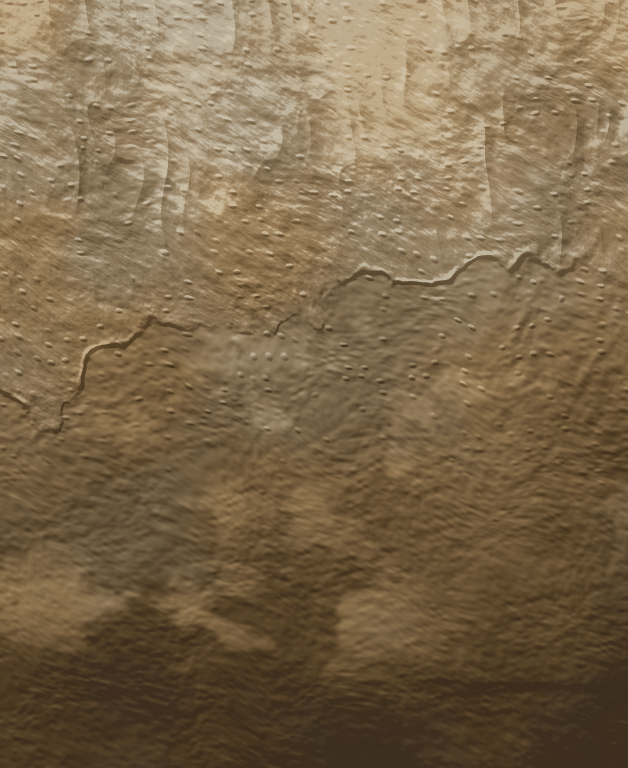
This texture is drawn by a WebGL 2 fragment shader. Its source:

```glsl
#version 300 es
precision highp float;
// Wet, fluted mud drying over dark wrinkled hide, lit from above.

uniform vec2 u_resolution;
out vec4 fragColor;

const vec2 LIGHT_DIR = vec2(-0.42, 0.91);
const float SLOPE_STEP = 0.0025;
const float RELIEF_CONTRAST = 0.56;
const float MUD_EDGE = 0.57;         // mean height of the mud border
const float MUD_EDGE_WANDER = 0.42;
const float MUD_LUMPS = 0.0088;
const float FLOW_RIDGES = 0.008;
const float HIDE_WRINKLES = 0.0043;
const float LEDGE_HEIGHT = 0.0045;
const float BEAD_HEIGHT = 0.0026;
const vec3 GLINT = vec3(0.85, 0.81, 0.73);
const vec3 OCHRE_TINT = vec3(1.02, 0.99, 0.94);
const vec3 GREY_TINT = vec3(0.98, 1.00, 1.04);

// Tones from dark to light, and where each sits on the 0..1 tone scale
const vec3 TONES[6] = vec3[6](
  vec3(0.24, 0.18, 0.12), vec3(0.33, 0.26, 0.16), vec3(0.43, 0.35, 0.24),
  vec3(0.53, 0.44, 0.31), vec3(0.62, 0.53, 0.40), vec3(0.74, 0.68, 0.57));
const float STOPS[6] = float[6](0.04, 0.20, 0.37, 0.56, 0.76, 0.95);

float hash(vec2 p) {
  return fract(sin(dot(p, vec2(127.1, 311.7))) * 43758.5453);
}

float noise(vec2 p) {
  vec2 i = floor(p), f = fract(p);
  f = f * f * (3.0 - 2.0 * f);
  return mix(mix(hash(i), hash(i + vec2(1, 0)), f.x),
             mix(hash(i + vec2(0, 1)), hash(i + vec2(1, 1)), f.x), f.y);
}

float fbm(vec2 p) {
  float sum = 0.0, amp = 0.53;
  for (int i = 0; i < 4; i++) {
    sum += amp * noise(p);
    p = mat2(1.6, 1.2, -1.2, 1.6) * p + 17.3;
    amp *= 0.5;
  }
  return sum;
}

// Stretched octaves without rotation, so the grain keeps its direction
float grain(vec2 p) {
  return 0.62 * noise(p) + 0.38 * noise(p * 1.9 + 5.2);
}

// Signed height above the ragged lower border of the mud
float mudDistance(vec2 p) {
  float ragged = 0.05 * (fbm(p * 26.0 + 70.0) - 0.5);
  return p.y - MUD_EDGE - MUD_EDGE_WANDER * (fbm(p * vec2(6.0, 5.0) + 3.7) - 0.5) - ragged;
}

// Downward flow coordinate, leaning slightly to the right
float flowX(vec2 p) {
  return p.x + 0.16 * p.y + 0.03 * noise(p * 6.0);
}

// One jittered oval bead in some of the cells
float beads(vec2 p) {
  vec2 cell = floor(p);
  vec2 jitter = vec2(hash(cell + 3.1), hash(cell + 7.7)) - 0.5;
  vec2 d = fract(p) - 0.5 - 0.4 * jitter;
  d = vec2(d.x + 0.4 * d.y, d.y * 1.4);
  return smoothstep(0.3, 0.05, length(d)) * smoothstep(0.45, 0.9, hash(cell + 1.3));
}

float surfaceHeight(vec2 p) {
  float d = mudDistance(p);
  float mud = smoothstep(-0.006, 0.007, d);
  vec2 q = p + 0.02 * vec2(noise(p * 14.0), noise(p * 14.0 + 31.0));

  // Lumpy, ridged mud above, fine tilted wrinkles below
  float lumps = fbm(vec2(q.x + 0.3 * q.y, q.y + 0.35 * q.x) * vec2(48.0, 54.0));
  float ridges = noise(vec2(flowX(q) * 38.0, q.y * 13.0));
  float wrinkles = grain(vec2(q.x - 0.2 * q.y, q.y + 0.3 * q.x) * vec2(62.0, 96.0));
  float h = HIDE_WRINKLES * wrinkles * (1.0 - 0.4 * mud) + MUD_LUMPS * lumps * (0.2 + 0.8 * mud);
  h += FLOW_RIDGES * (1.0 - abs(2.0 * ridges - 1.0)) * smoothstep(0.55, 0.8, p.y);

  // Broken ledge with a rolled rim
  float broken = smoothstep(0.42, 0.72, noise(p * 15.0 + 8.0));
  float rim = exp(-pow((d - 0.008) / 0.008, 2.0));
  h += LEDGE_HEIGHT * broken * (0.4 * mud + rim * (0.2 + noise(p * 70.0)));

  // Diagonal folds on the right
  float folds = grain(vec2(q.x * 0.83 - q.y * 0.56, q.x * 0.56 + q.y * 0.83) * vec2(46.0, 12.0));
  h += 0.005 * folds * smoothstep(0.5, 0.75, p.x) * smoothstep(0.3, 0.5, p.y);

  // Scattered beads of dried mud
  return h + BEAD_HEIGHT * beads(q * vec2(46.0, 52.0)) * smoothstep(0.25, 0.6, p.y);
}

vec3 toneColor(float t) {
  vec3 c = TONES[0];
  for (int i = 1; i < 6; i++)
    c = mix(c, TONES[i], clamp((t - STOPS[i - 1]) / (STOPS[i] - STOPS[i - 1]), 0.0, 1.0));
  return c;
}

void main() {
  vec2 p = gl_FragCoord.xy / u_resolution.y;
  float mud = smoothstep(-0.02, 0.02, mudDistance(p));
  float slope = (surfaceHeight(p) - surfaceHeight(p + LIGHT_DIR * SLOPE_STEP)) / SLOPE_STEP;
  float flute = noise(vec2(flowX(p) * 15.0, p.y * 2.2 + 4.0));
  float wet = smoothstep(0.55, 0.85, p.y);

  // Broad light falloff, stains and flow bands
  float tone = 0.09 + 0.81 * p.y + 0.05 * (mud - 0.5);
  tone += 0.26 * (fbm(p * 8.0 + 21.0) - 0.5) + 0.26 * wet * (flute - 0.5);
  tone -= 0.12 * smoothstep(0.62, 0.85, p.x) * smoothstep(0.65, 0.4, p.y);

  // Pale scuffed patches on the hide
  float band = exp(-pow((p.y - 0.2 + 0.06 * (p.x - 0.3)) / 0.06, 2.0)) * smoothstep(0.7, 0.45, p.x);
  float scuff = smoothstep(0.42, 0.6, fbm(p * vec2(13.0, 24.0) + 40.0));
  float spots = smoothstep(0.56, 0.72, fbm(p * vec2(17.0, 20.0) + 11.0)) * (1.0 - mud);
  tone += 0.32 * band * scuff + 0.18 * spots * smoothstep(0.22, 0.35, p.y);

  // Dark crease near the lower right
  float crease = p.y - 0.105 + 0.03 * (p.x - 0.6) - 0.012 * noise(vec2(p.x * 14.0, 2.0));
  tone -= 0.12 * exp(-pow(crease / 0.007, 2.0)) * smoothstep(0.5, 0.65, p.x);

  tone += RELIEF_CONTRAST * clamp(slope, -0.6, 0.6) * (0.55 + 0.45 * smoothstep(0.0, 0.5, p.y));
  vec3 color = toneColor(tone);
  color *= mix(GREY_TINT, OCHRE_TINT, smoothstep(0.3, 0.65, fbm(p * 6.0 + 63.0) + 0.1 * p.x));

  // Wet glints along the flow bands
  float shine = smoothstep(0.12, 0.5, slope) * mud * (0.2 + wet * smoothstep(0.4, 0.8, flute));
  fragColor = vec4(mix(color, GLINT, 0.55 * clamp(shine, 0.0, 1.0)), 1.0);
}
```
